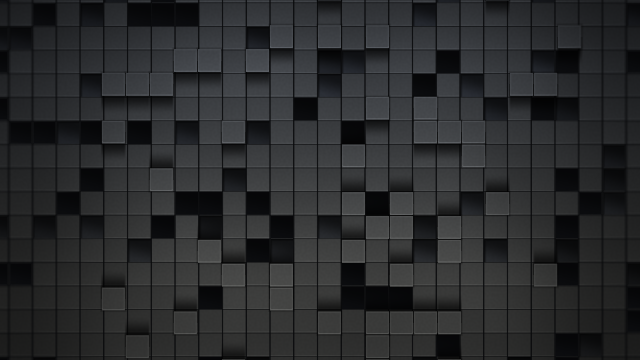
Write a Shadertoy shader that draws this background.

```glsl
// A wall of dark square tiles, some pushed in and some standing out.
// A hash gives each grid cell its depth; box distances draw gaps, recesses
// and raised blocks, while the sides of the wall dim and go out of focus.

#define GRID vec2(15.16, 15.26)     // tiles per canvas height, x and y
#define CENTER vec2(13.105, 7.49)   // grid position at the canvas middle
#define GAP vec2(0.028, 0.017)      // half widths of upright and level gaps
#define DEEP_SHARE 0.085
#define SHALLOW_SHARE 0.085
#define RAISED_SHARE 0.125
#define PERSPECTIVE 0.011           // outward shift of raised blocks
#define SIDE_BLUR 0.13
#define WARM_GRAY vec3(0.238, 0.240, 0.236)
#define COOL_GRAY vec3(0.242, 0.254, 0.272)
#define PIT_COLOR vec3(0.030, 0.033, 0.040)

float hash(vec2 p) {
    vec3 a = fract(p.xyx * vec3(0.1031, 0.1030, 0.0973));
    a += dot(a, a.yzx + 33.33);
    return fract((a.x + a.y) * a.z);
}

vec2 gradientAt(vec2 cell) {
    float angle = 6.2832 * hash(cell + 71.0);
    return vec2(cos(angle), sin(angle));
}

float gradientNoise(vec2 p) {
    vec2 i = floor(p), f = p - i;
    vec2 u = f * f * f * (f * (f * 6.0 - 15.0) + 10.0);
    vec2 e = vec2(1.0, 0.0);
    float low = mix(dot(gradientAt(i), f), dot(gradientAt(i + e), f - e), u.x);
    float high = mix(dot(gradientAt(i + e.yx), f - e.yx),
                     dot(gradientAt(i + 1.0), f - 1.0), u.x);
    return mix(low, high, u.y);
}

// -2 deep pit, -1 shallow pit, 0 flush, 1 raised
float tileDepth(vec2 id) {
    float h = hash(id + 17.0);
    if (h < DEEP_SHARE) return -2.0;
    if (h < DEEP_SHARE + SHALLOW_SHARE) return -1.0;
    bool inFocus = abs(id.x + 0.5 - CENTER.x) < 10.5;
    return h > 1.0 - RAISED_SHARE && inFocus ? 1.0 : 0.0;
}

// Soft coverage of a region whose signed distance is d
float cover(float d, float soft) {
    return clamp(0.5 - d / soft, 0.0, 1.0);
}

float boxDistance(vec2 p, vec2 halfSize) {
    vec2 d = abs(p) - halfSize;
    return length(max(d, 0.0)) + min(max(d.x, d.y), 0.0);
}

// Broad light: cool above, warm below, fading to the sides
vec3 wallLight(vec2 p) {
    vec3 light = mix(WARM_GRAY, COOL_GRAY, smoothstep(-0.35, 0.4, p.y));
    light *= mix(1.0, 0.56, smoothstep(0.3, 0.92, abs(p.x)));
    light *= 1.0 - 0.22 * smoothstep(0.25, 0.52, abs(p.y));
    return light * (1.0 + 0.10 * gradientNoise(p * 3.0 + 5.0));
}

vec3 flushTile(vec3 light, vec2 q, vec2 id, float soft) {
    float tone = 0.96 + 0.08 * hash(id + 3.0) - 0.14 * q.y;
    float lowerRim = cover(abs(q.y + 0.445) - 0.014, soft);
    return light * (tone + 0.22 * lowerRim);
}

vec3 recess(vec3 light, vec2 q, vec2 id, float depth) {
    float glow = smoothstep(0.4, -0.6, q.y + 0.25 * q.x);
    if (depth < -1.5) return PIT_COLOR * (0.75 + 0.7 * glow);
    float floorTone = mix(0.28, 0.72, glow) * (0.75 + 0.4 * hash(id + 9.0));
    float wallShade = smoothstep(0.5, 0.36, max(q.y, -q.x));
    return light * floorTone * mix(0.4, 1.0, wallShade) * vec3(0.95, 0.99, 1.08);
}

void mainImage(out vec4 fragColor, in vec2 fragCoord) {
    vec2 p = (fragCoord - 0.5 * iResolution.xy) / iResolution.y;
    vec2 g = p * GRID + CENTER;
    vec2 id = floor(g), q = g - id - 0.5;
    float soft = 0.8 * GRID.y / iResolution.y
               + SIDE_BLUR * smoothstep(0.6, 0.9, abs(p.x));
    vec3 light = wallLight(p);

    // Flush tiles, pits and the gaps between them
    vec3 color = flushTile(light, q, id, soft);
    float depth = tileDepth(id);
    if (depth < 0.0) {
        float opening = cover(boxDistance(q, vec2(0.485)), soft);
        color = mix(color, recess(light, q, id, depth), opening);
    }
    vec2 edge = 0.5 - abs(q);
    color = mix(color, PIT_COLOR, 0.85 * cover(edge.x - GAP.x, soft));
    color = mix(color, PIT_COLOR, 0.62 * cover(edge.y - GAP.y, soft));

    // Raised blocks: long shade away from the middle row, then the block
    for (int pass = 0; pass < 2; pass++)
    for (int y = -1; y <= 1; y++)
    for (int x = -1; x <= 1; x++) {
        vec2 cell = id + vec2(x, y);
        if (tileDepth(cell) < 0.5) continue;
        vec2 away = cell + 0.5 - CENTER;
        vec2 b = g - cell - 0.5 - away * PERSPECTIVE;
        if (pass == 0) {
            float fall = b.y * (away.y > 1.5 ? -1.0 : 1.0);
            float shade = smoothstep(1.3, 0.45, fall) * step(0.0, fall);
            shade *= cover(abs(b.x) - 0.5, soft + 0.06);
            color *= 1.0 - 0.68 * shade;
            color *= 1.0 - 0.45 * cover(boxDistance(b, vec2(0.52)), soft + 0.08);
        } else {
            float d = boxDistance(b, vec2(0.46)) - 0.03;
            float rim = cover(abs(d + 0.04) - 0.016, soft);
            rim *= b.y < -0.4 ? 1.0 : 0.5;
            vec3 face = light * (1.13 - 0.14 * b.y + 0.5 * rim);
            color = mix(color, face, cover(d, soft));
        }
    }

    // Fine surface grain
    color *= 1.0 + 0.05 * gradientNoise(g * 9.0);
    fragColor = vec4(color, 1.0);
}
```
